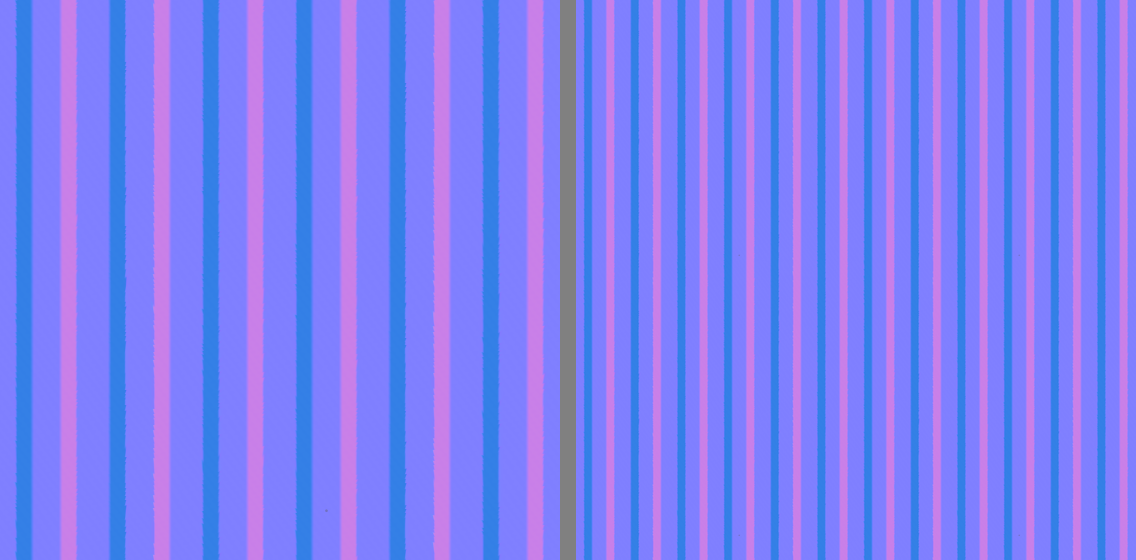
Left, the tile; right, the same tile 2 across and 2 down.
This texture map is drawn by a Shadertoy shader. Its source:

```glsl
// Tangent-space normal map of a ribbed sheet: six grooves, each with a left and a right wall.
// Wall tilt is built from soft band edges; some edges are chipped by a hashed sawtooth along y.
// Layered whole-number sines add faint grain, and blue follows from unit normal length.

const float REPEATS = 6.0;
const float WEAR_CYCLE = 3.0;                // edge wear recurs every three grooves
const vec2 LEFT_WALL = vec2(0.174, 0.344);   // start and end within one repeat
const vec2 RIGHT_WALL = vec2(0.650, 0.820);
const float LEFT_TILT = -0.595;
const float RIGHT_TILT = 0.575;
const float SOFT_EDGE = 0.026;
const float WORN_EDGE = 0.011;
const float CHIPS = 92.0;                    // chips along the height of the tile
const float CHIP_DEPTH = 0.022;
const float CHIP_SLANT = 9.0;
const float LIP_TILT = 0.17;
const float GRAIN = 0.006;
const vec2 PIT_CENTRE = vec2(0.583, 0.088);
const float PIT_RADIUS = 0.0035;
const float TAU = 6.2831853;

float hash(vec2 p) {
    vec3 q = fract(p.xyx * vec3(0.1031, 0.1030, 0.0973));
    q += dot(q, q.yzx + 33.33);
    return fract((q.x + q.y) * q.z);
}

// x: coverage inside the edge, y: signed relief of the chipped lip.
// d is the distance into the wall, in repeats.
vec2 wornEdge(float d, float y, float wear, float seed) {
    float drift = 0.7 * sin(TAU * 7.0 * y + seed) + 0.4 * sin(TAU * 17.0 * y + 2.0 * seed);
    float row = y * CHIPS + drift + CHIP_SLANT * d;
    float t = fract(row);
    float size = hash(vec2(mod(floor(row), CHIPS), seed));
    float chip = size * t * (1.0 - smoothstep(0.72, 1.0, t));

    float pixel = REPEATS / iResolution.x;
    float width = max(mix(SOFT_EDGE, WORN_EDGE, wear), 0.7 * pixel);
    float cover = smoothstep(-width, width, d + wear * CHIP_DEPTH * (chip - 0.2));
    float across = (d + 0.012) / 0.017;
    float lip = wear * (chip - 0.22) * exp(-across * across);
    return vec2(cover, lip);
}

// Both edges of one wall; wear holds the damage of its left and right edge.
vec2 wall(float x, float y, vec2 span, vec2 wear, float seed) {
    vec2 a = wornEdge(x - span.x, y, wear.x, seed);
    vec2 b = wornEdge(span.y - x, y, wear.y, seed + 5.0);
    return vec2(a.x * b.x, a.y - b.y);
}

// Fine ripples with whole-number frequencies, so they wrap.
float grain(vec2 uv) {
    vec2 p = TAU * uv;
    float bend = 1.5 * sin(5.0 * p.y + 3.0 * p.x);
    return 0.5 * sin(61.0 * p.x + 43.0 * p.y + bend)
         + 0.3 * sin(89.0 * p.y - 37.0 * p.x + 2.0 * bend)
         + 0.2 * sin(113.0 * p.x + 101.0 * p.y - bend);
}

void mainImage(out vec4 fragColor, in vec2 fragCoord) {
    vec2 uv = fragCoord / iResolution.xy;
    float groove = floor(uv.x * REPEATS);
    float x = fract(uv.x * REPEATS);

    // Edge wear: the middle groove of each cycle is chipped on its inner edges
    float phase = mod(groove, WEAR_CYCLE);
    float middle = 1.0 - step(0.5, abs(phase - 1.0));
    float last = step(1.5, phase);
    vec2 leftWear = vec2(mix(0.75, 0.2, middle), max(middle, 0.7 * last));
    vec2 rightWear = vec2(middle, mix(0.7, 0.05, middle));

    // Walls and their chipped lips
    float seed = groove * 13.0 + 1.0;
    vec2 left = wall(x, uv.y, LEFT_WALL, leftWear, seed);
    vec2 right = wall(x, uv.y, RIGHT_WALL, rightWear, seed + 7.0);
    float lip = left.y + right.y;
    vec2 tilt = vec2(LEFT_TILT * left.x + RIGHT_TILT * right.x, 0.0);
    tilt += LIP_TILT * lip * vec2(-1.0, 0.8);

    // Grain is stronger on the walls than on the flats
    tilt += GRAIN * grain(uv) * mix(0.3, 1.3, left.x + right.x) * vec2(0.8, 1.0);

    // Encode the unit normal, then darken one small pit
    vec3 normal = vec3(tilt, sqrt(max(0.0, 1.0 - dot(tilt, tilt))));
    vec3 colour = 0.5 + 0.5 * normal;
    float pit = 1.0 - smoothstep(0.3, 1.0, length(uv - PIT_CENTRE) / PIT_RADIUS);
    colour *= 1.0 - pit * vec3(0.12, 0.12, 0.25);
    fragColor = vec4(colour, 1.0);
}
```
